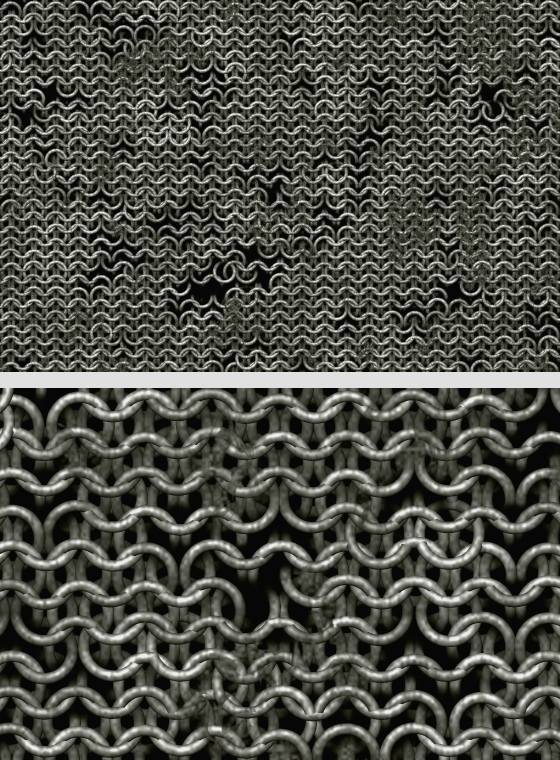
Top, the full canvas; bottom, a detail of the centre.
Write a WebGL 2 fragment shader that draws this texture.

```glsl
#version 300 es
precision highp float;
// Worn chain mail: each row links two sets of wire rings half a spacing apart,
// one leaning bottom forward, one top forward, so they weave in-phase waves.
// Hidden halves fill the gaps; lost rings leave holes and noise adds grime.

#define COLS 25.0          // rings across
#define ROWS 30.0          // waves from bottom to top
#define HEIGHT 16.6        // canvas height in ring spacings
#define RADIUS 0.43        // ring centre line
#define WIRE 0.085         // half the wire width
#define MISSING 0.025      // base share of lost rings
#define WEAKNESS 0.2       // extra share lost in weak areas
#define GRIME 0.56         // noise level where grime begins
#define SAMPLES 3          // antialiasing grid per side

uniform vec2 u_resolution;
out vec4 outColor;

float hash(vec2 p) {
  return fract(sin(dot(p, vec2(127.1, 311.7))) * 43758.5453);
}

float noise(vec2 p) {
  vec2 i = floor(p), f = fract(p);
  f = f * f * (3.0 - 2.0 * f);
  return mix(mix(hash(i), hash(i + vec2(1, 0)), f.x),
             mix(hash(i + vec2(0, 1)), hash(i + vec2(1, 1)), f.x), f.y);
}

float fbm(vec2 p) {
  float sum = 0.0, gain = 0.55;
  for (int i = 0; i < 3; i++) {
    sum += gain * noise(p);
    p = p * 2.1 + 7.3;
    gain *= 0.5;
  }
  return sum;
}

// Brightness of a round wire; across runs from -1 to 1 over its width.
float wireLight(vec2 dir, float across, float lean, float grain) {
  vec3 normal = vec3(dir * across, sqrt(max(1.0 - across * across, 0.0)));
  float diffuse = max(dot(normal, normalize(vec3(-0.1, 0.3, 0.95))), 0.0);
  float glint = pow(diffuse, 12.0) * (0.3 + 0.9 * grain);
  float depth = smoothstep(-0.9, 0.75, lean);
  return (0.03 + 0.42 * diffuse) * mix(0.48, 1.0, depth)
       + 0.4 * glint * smoothstep(0.1, 0.9, lean);
}

// Returns x: brightness of the topmost wire, y: darkness left by lost rings.
vec2 ringWeave(vec2 p) {
  float pitch = HEIGHT / ROWS;
  float grain = noise(p * 15.0);
  float top = -9.0, light = 0.0, hole = 0.0;
  float baseRow = floor(p.y / pitch);
  for (int s = 0; s <= 1; s++) {
    float side = float(s);
    float facing = 2.0 * side - 1.0;  // -1 bottom forward, 1 top forward
    float baseCol = floor(p.x - 0.5 * side);
    for (int j = -1; j <= 2; j++) {
      for (int i = 0; i <= 1; i++) {
        vec2 id = vec2(baseCol + float(i), baseRow + float(j));
        vec2 key = mod(id, vec2(COLS, ROWS)) + 37.3 * side;
        float h = hash(key), k = hash(key + 51.7), m = hash(key + 93.1);
        vec2 centre = vec2(id.x + 0.5 * side, id.y * pitch);
        vec2 d = p - centre - (vec2(h, k) - 0.5) * vec2(0.06, 0.08);
        float r = length(d);

        // Lost rings cluster in weak areas and open a dark gap.
        float weak = smoothstep(0.55, 0.9, noise(centre * 0.6 + 3.0));
        if (m < MISSING + WEAKNESS * weak) {
          hole = max(hole, 1.0 - smoothstep(0.4, 0.6, r));
          continue;
        }
        float across = (r - RADIUS - 0.03 * (k - 0.5)) / WIRE;
        if (abs(across) > 1.0) continue;

        // Leaning ring; a few have slipped forward and show more of their curve.
        vec2 dir = d / r;
        float slip = 0.75 * smoothstep(0.84, 0.96, k);
        float lean = facing * dir.y + slip;
        float z = lean + 0.25 * (h - 0.5) + 0.1 * (1.0 - across * across);
        if (z > top) {
          top = z;
          light = wireLight(dir, across, lean, grain) * (0.8 + 0.36 * h);
        }
      }
    }
  }
  light *= 1.0 - 0.9 * hole * (1.0 - smoothstep(-0.2, 0.3, top));
  return vec2(light, hole);
}

vec3 chainMail(vec2 p) {
  vec2 weave = ringWeave(p);
  float light = weave.x;

  // Fine scratches over broad changes of sheen.
  light *= 0.74 + 0.5 * noise(p * vec2(22.0, 17.0));
  light *= 0.86 + 0.32 * fbm(p * vec2(0.6, 0.4) + 31.0);

  // Streaky grime breaks the wires into specks.
  float patchy = fbm(p * vec2(0.85, 0.5) + 11.0);
  float grime = smoothstep(GRIME, GRIME + 0.14, patchy) * (1.0 - weave.y);
  float specks = noise(p * vec2(11.0, 7.0) + 5.0 * noise(p * 3.0));
  float dirt = 0.05 + 0.34 * specks * noise(p * 19.0);
  light = mix(light, dirt + 0.25 * light, grime * smoothstep(0.35, 0.6, specks));

  // Warm olive shadows turn to neutral steel in the highlights.
  vec3 steel = vec3(light, light * 1.01, light - 0.045 * (1.0 - light));
  return clamp(steel * 1.1, vec3(0.025), vec3(0.93));
}

void main() {
  vec3 color = vec3(0.0);
  for (int j = 0; j < SAMPLES; j++) {
    for (int i = 0; i < SAMPLES; i++) {
      vec2 offset = (vec2(i, j) + 0.5) / float(SAMPLES) - 0.5;
      vec2 uv = (gl_FragCoord.xy + offset) / u_resolution;
      color += chainMail(uv * vec2(COLS, HEIGHT));
    }
  }
  outColor = vec4(color / float(SAMPLES * SAMPLES), 1.0);
}
```
